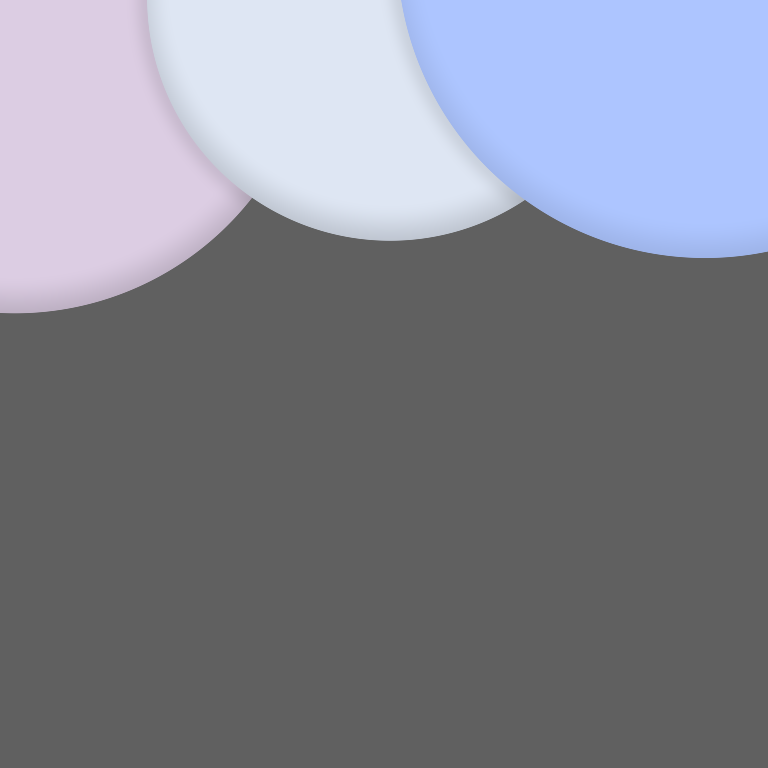
Write a WebGL 1 fragment shader that draws this background.

```glsl
precision highp float;
// Three overlapping pastel discs with soft shading hang from the top of a flat grey field.

uniform vec2 u_resolution;

#define GREY vec3(0.378)
#define PINK vec3(0.863, 0.804, 0.890)
#define PALE vec3(0.871, 0.902, 0.953)
#define BLUE vec3(0.678, 0.773, 1.000)
#define RIM_LIFT 0.018
#define RIM_BLUR 0.032
#define SHADOW_REACH 0.036
#define SHADOW_STRENGTH 0.09

// Adds one disc; alpha of the layer holds the area covered by discs so far.
vec4 addDisc(vec4 layer, vec2 p, vec2 center, float radius, vec3 color, float rimStrength) {
  float pixel = 1.0 / min(u_resolution.x, u_resolution.y);
  float dist = length(p - center) - radius;

  // Drop shadow, which falls on earlier discs only
  float shadow = 1.0 - smoothstep(0.0, SHADOW_REACH, dist);
  layer.rgb *= 1.0 - SHADOW_STRENGTH * shadow * shadow * layer.a;

  // Inner shade, strongest along the lower rim
  float lifted = length(p - center - vec2(0.0, RIM_LIFT)) - radius;
  float rim = smoothstep(-RIM_BLUR, RIM_BLUR, lifted);
  vec3 shaded = color * (1.0 - rimStrength * rim);

  float cover = 1.0 - smoothstep(-0.5 * pixel, 0.5 * pixel, dist);
  return mix(layer, vec4(shaded, 1.0), cover);
}

void main() {
  vec2 p = gl_FragCoord.xy / u_resolution;
  vec4 layer = vec4(GREY, 0.0);

  // Discs from back to front
  layer = addDisc(layer, p, vec2(0.0195, 0.984), 0.392, PINK, 0.16);
  layer = addDisc(layer, p, vec2(0.508, 1.003), 0.3165, PALE, 0.16);
  layer = addDisc(layer, p, vec2(0.918, 1.065), 0.401, BLUE, 0.10);

  gl_FragColor = vec4(layer.rgb, 1.0);
}
```
